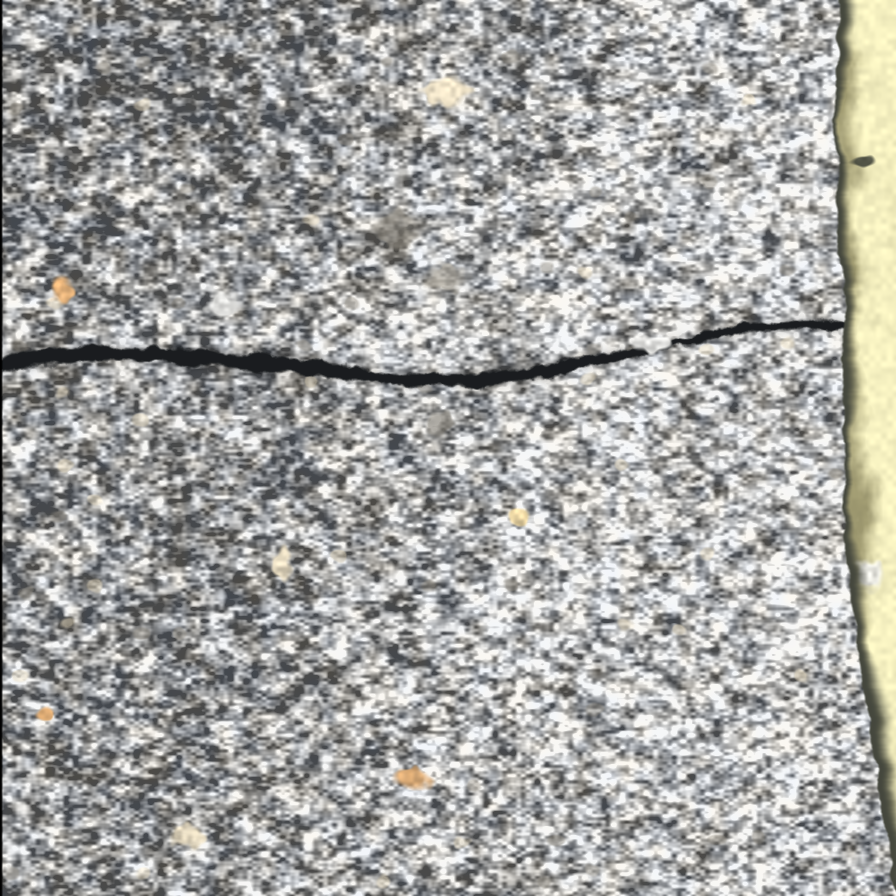
Reproduce this texture procedurally as a three.js fragment shader.

```glsl
varying vec2 vUv;

const vec3 SLAB_DARK = vec3(0.28, 0.285, 0.29);
const vec3 SLAB_LIGHT = vec3(0.97, 0.97, 0.965);
const vec3 CRACK_COLOR = vec3(0.10, 0.11, 0.12);
const vec3 STRIP_LIGHT = vec3(0.97, 0.95, 0.76);
const vec3 STRIP_SHADE = vec3(0.62, 0.60, 0.44);
const vec3 GAP_COLOR = vec3(0.27, 0.28, 0.24);
const vec3 CREAM = vec3(0.95, 0.90, 0.79);
const vec3 ORANGE = vec3(0.89, 0.68, 0.45);
const vec3 TAUPE = vec3(0.57, 0.55, 0.51);
const vec3 CHALK = vec3(0.93, 0.93, 0.92);
const float GRAIN_CONTRAST = 1.55;
const float CRACK_HALF_WIDTH = 0.0075;
const float SOFT = 0.0018;

float hash(vec2 p) {
  return fract(sin(dot(p, vec2(12.9898, 78.233))) * 43758.5453);
}

float noise(vec2 p) {
  vec2 i = floor(p), f = fract(p);
  f = f * f * (3.0 - 2.0 * f);
  return mix(mix(hash(i), hash(i + vec2(1.0, 0.0)), f.x),
             mix(hash(i + vec2(0.0, 1.0)), hash(i + 1.0), f.x), f.y);
}

float fbm(vec2 p) {
  float sum = 0.0, weight = 0.5;
  for (int i = 0; i < 4; i++) {
    sum += weight * noise(p);
    p = p * 2.03 + 17.3;
    weight *= 0.5;
  }
  return sum / 0.9375;
}

float bump(vec2 p, vec2 center, vec2 size) {
  vec2 d = (p - center) / size;
  return exp(-dot(d, d));
}

// Height of the crack's centre line
float crackLine(float x) {
  return 0.596 + 0.009 * smoothstep(0.0, 0.1, x)
    - 0.0295 * smoothstep(0.13, 0.52, x)
    + 0.0615 * smoothstep(0.51, 0.9, x)
    + 0.007 * (fbm(vec2(x * 30.0, 3.0)) - 0.5);
}

// Right border of the slab
float slabEdge(float y) {
  return 0.942 - 0.006 * smoothstep(0.64, 0.75, y)
    - 0.005 * exp(-pow((y - 0.87) / 0.05, 2.0))
    + 0.057 * clamp((0.4 - y) / 0.4, 0.0, 1.0)
    + 0.011 * (fbm(vec2(y * 50.0, 8.0)) - 0.5);
}

// Stone with an uneven outline and faint mottling
void pebble(inout vec3 color, vec2 p, vec2 center, vec2 radius, vec3 tint, float opacity) {
  vec2 d = (p - center) / radius;
  float shape = length(d) + 0.7 * (noise(p * 110.0) - 0.5);
  float mask = 1.0 - smoothstep(0.65, 1.2, shape);
  float tone = 0.84 + 0.28 * noise(p * 170.0) + 0.06 * d.y;
  color = mix(color, tint * tone, mask * opacity);
}

vec3 slab(vec2 p) {
  // Broad weathering
  float base = mix(0.595, 0.71, smoothstep(0.05, 0.75, p.x));
  base -= 0.10 * bump(p, vec2(0.25, 0.96), vec2(0.4, 0.16));
  base -= 0.06 * bump(p, vec2(0.06, 0.75), vec2(0.16, 0.07));
  base -= 0.06 * bump(p, vec2(0.22, 0.32), vec2(0.2, 0.18));
  base += 0.06 * bump(p, vec2(0.4, 0.63), vec2(0.4, 0.04));
  base += 0.04 * bump(p, vec2(0.65, 0.42), vec2(0.3, 0.2));
  base += 0.13 * (fbm(p * 15.0) - 0.5);

  // Horizontal grain in three sizes
  float grain = 0.23 * noise(p * vec2(50.0, 62.0))
    + 0.41 * noise(p * vec2(105.0, 150.0) + 31.0)
    + 0.36 * noise(p * vec2(190.0, 290.0) + 67.0);
  float light = base + (grain - 0.5) * GRAIN_CONTRAST;
  vec3 color = mix(SLAB_DARK, SLAB_LIGHT, clamp((light - 0.28) / 0.69, 0.0, 1.0));
  float warmth = noise(p * 60.0 + 9.0) - 0.5;
  color += warmth * vec3(0.04, 0.01, -0.04);

  // Scattered small stones
  vec2 cell = floor(p * 22.0);
  float pick = hash(cell + 5.0);
  vec2 center = (cell + 0.3 + 0.4 * vec2(hash(cell), hash(cell + 41.0))) / 22.0;
  vec3 tint = mix(TAUPE, CREAM, step(0.5, hash(cell + 73.0)));
  pebble(color, p, center, vec2(0.009, 0.007), tint, 0.5 * step(0.88, pick));

  // Larger stones
  pebble(color, p, vec2(0.499, 0.895), vec2(0.026, 0.017), CREAM, 0.95);
  pebble(color, p, vec2(0.069, 0.676), vec2(0.013, 0.015), ORANGE * 1.08, 0.9);
  pebble(color, p, vec2(0.249, 0.659), vec2(0.018, 0.016), CHALK, 0.9);
  pebble(color, p, vec2(0.442, 0.745), vec2(0.023, 0.019), TAUPE * 0.95, 0.7);
  pebble(color, p, vec2(0.498, 0.690), vec2(0.022, 0.017), TAUPE * 1.2, 0.7);
  pebble(color, p, vec2(0.314, 0.371), vec2(0.011, 0.017), CREAM, 0.95);
  pebble(color, p, vec2(0.580, 0.423), vec2(0.012, 0.011), CREAM * vec3(1.0, 0.95, 0.8), 0.9);
  pebble(color, p, vec2(0.490, 0.528), vec2(0.014, 0.015), TAUPE * 0.9, 0.65);
  pebble(color, p, vec2(0.462, 0.131), vec2(0.019, 0.012), ORANGE, 0.9);
  pebble(color, p, vec2(0.051, 0.204), vec2(0.010, 0.009), ORANGE, 0.95);
  pebble(color, p, vec2(0.209, 0.066), vec2(0.019, 0.014), CREAM, 0.9);
  return color;
}

vec3 strip(vec2 p, float depth) {
  float mottle = fbm(p * vec2(32.0, 20.0));
  float shadeWidth = 0.010 + 0.016 * noise(vec2(p.y * 9.0, 2.0))
    + 0.012 * bump(p, vec2(0.95, 0.45), vec2(0.3, 0.12))
    + 0.008 * bump(p, vec2(0.95, 0.77), vec2(0.3, 0.10));
  float shade = 1.0 - smoothstep(0.2, 1.3, depth / shadeWidth + 0.9 * (mottle - 0.5));
  vec3 color = mix(STRIP_LIGHT, STRIP_SHADE, clamp(shade + 0.7 * (0.46 - mottle), 0.0, 1.0));
  color *= 0.95 + 0.1 * noise(p * 150.0);
  pebble(color, p, vec2(0.970, 0.357), vec2(0.016, 0.018), CHALK, 0.9);
  pebble(color, p, vec2(0.964, 0.820), vec2(0.012, 0.006), GAP_COLOR, 0.9);
  float gap = 0.004 + 0.010 * noise(vec2(p.y * 14.0, 5.0));
  gap += 0.006 * (1.0 - smoothstep(0.22, 0.32, p.y));
  return mix(GAP_COLOR, color, smoothstep(0.2 * gap, 1.6 * gap, depth));
}

void main() {
  vec2 p = vUv;
  vec3 color = slab(p);

  // Crack with ragged lips, narrowing to the right
  float ragged = 0.011 * (fbm(p * 70.0) - 0.5);
  float offset = p.y - crackLine(p.x) + ragged;
  float halfWidth = CRACK_HALF_WIDTH * mix(1.0, 0.6, smoothstep(0.5, 0.72, p.x));
  halfWidth *= 0.75 + 0.5 * noise(vec2(p.x * 24.0, 12.0));
  float crack = abs(offset) - halfWidth;
  color *= 1.0 - 0.25 * exp(-max(crack, 0.0) / 0.004);
  color = mix(CRACK_COLOR, color, smoothstep(-SOFT, 1.3 * SOFT, crack));
  pebble(color, p, vec2(0.726, 0.616), vec2(0.021, 0.010), CHALK, 0.95);

  // Side strip and left border
  float depth = p.x - slabEdge(p.y);
  color = mix(color, strip(p, depth), smoothstep(-SOFT, SOFT, depth));
  color *= smoothstep(0.001, 0.004, p.x);
  gl_FragColor = vec4(clamp(color, 0.0, 1.0), 1.0);
}
```
